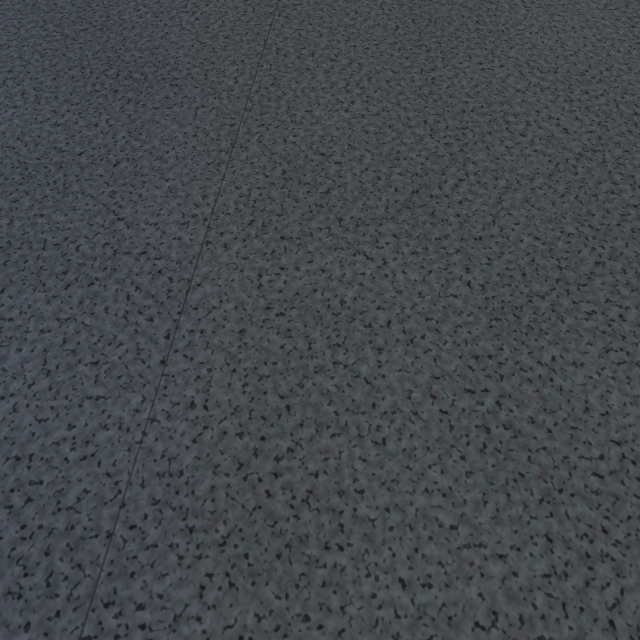
Write a Shadertoy shader that draws this texture.

```glsl
vec2 randomDirection(vec2 cell) {
    vec3 h = fract(cell.xyx * vec3(0.1031, 0.1030, 0.0973));
    h += dot(h, h.yzx + 33.33);
    float angle = 6.2832 * fract((h.x + h.y) * h.z);
    return vec2(cos(angle), sin(angle));
}

float cornerWeight(vec2 cell, vec2 corner, vec2 f) {
    return dot(randomDirection(cell + corner), f - corner);
}

// Signed gradient noise, roughly -0.7 to 0.7
float gradientNoise(vec2 p) {
    vec2 cell = floor(p), f = fract(p);
    vec2 u = f * f * f * (f * (f * 6.0 - 15.0) + 10.0);
    float low = mix(cornerWeight(cell, vec2(0, 0), f), cornerWeight(cell, vec2(1, 0), f), u.x);
    float high = mix(cornerWeight(cell, vec2(0, 1), f), cornerWeight(cell, vec2(1, 1), f), u.x);
    return mix(low, high, u.y);
}

void mainImage(out vec4 fragColor, in vec2 fragCoord) {
    vec2 uv = fragCoord / iResolution.xy;

    // Floor plane receding towards a horizon above the canvas
    float nearness = 1.85 - uv.y;
    vec2 ground = vec2(uv.x - 0.5, 1.5) / nearness * 130.0 + 200.0;
    mat2 turn = mat2(0.8, 0.6, -0.6, 0.8);

    // Granite: dark mica flecks over pale, softly mottled feldspar
    float coarse = gradientNoise(ground);
    float fine = gradientNoise(turn * ground * 1.9 + 17.0);
    float mottle = gradientNoise(turn * ground * 0.8 + 71.0);
    float flecks = 1.0 - smoothstep(-0.42, -0.1, 0.75 * coarse + 0.45 * fine);
    float clouds = gradientNoise(uv * 4.0 + 5.0) + 0.6 * gradientNoise(uv * 13.0 + 40.0);

    float shade = 0.291 + 0.09 * mottle + 0.04 * fine + 0.022 * clouds;
    shade -= flecks * mix(0.14, 0.085, uv.y);

    // Cool grey, drifting between green and violet grains
    float tint = gradientNoise(turn * ground * 0.6 + 130.0);
    vec3 color = shade * vec3(0.95, 1.0, 1.05);
    color += tint * vec3(-0.012, 0.014, 0.004);

    // Bluish light along the left side
    float leftGlow = 1.0 - smoothstep(0.0, 0.45, uv.x);
    color += leftGlow * vec3(-0.006, -0.002, 0.016);

    // Thin slanted joint between two slabs
    float offset = (uv.x - 0.124 - 0.312 * uv.y) * 0.955;
    float halfWidth = 0.0011 * nearness;
    float joint = 1.0 - smoothstep(0.3 * halfWidth, 1.5 * halfWidth, abs(offset));
    float lip = 1.0 - smoothstep(0.0, 1.5 * halfWidth, abs(offset - 2.2 * halfWidth));
    color = mix(color, vec3(0.16, 0.17, 0.18), 0.65 * joint);
    color += 0.018 * lip;

    fragColor = vec4(color, 1.0);
}
```
